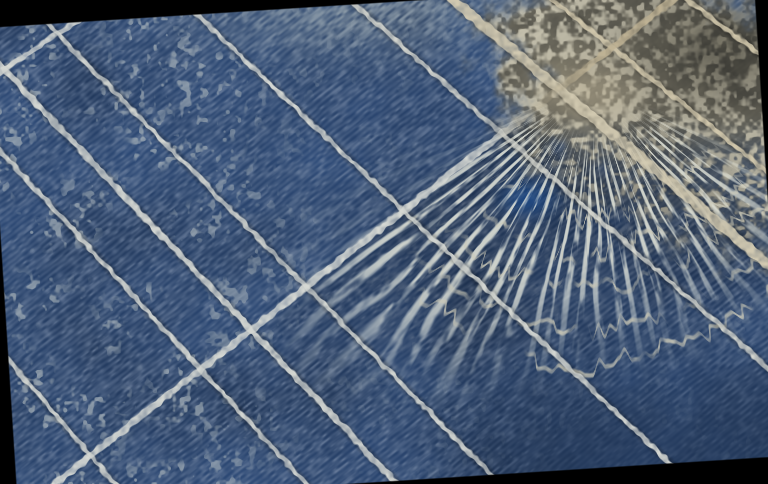
Write a Shadertoy shader that draws this texture.

```glsl
#define TILT 0.064
#define IMPACT vec2(1.225, 0.175)
#define CELL_BLUE vec3(0.155, 0.255, 0.41)
#define SHEEN_BLUE vec3(0.47, 0.54, 0.65)
#define METAL vec3(0.84, 0.85, 0.83)
#define SHARD_TAN vec3(0.84, 0.81, 0.71)
#define SOIL vec3(0.25, 0.235, 0.19)
#define FINGER_PITCH 0.0105
#define RAY_DENSITY 92.0

// Bus bar positions along the crossing bar
const float BUS[9] = float[9](0.187, 0.415, 0.519, 0.633, 0.834, 1.037, 1.155, 1.265, 1.405);

float hash(vec2 p) {
    vec3 q = fract(vec3(p.xyx) * 0.1031);
    q += dot(q, q.yzx + 33.33);
    return fract((q.x + q.y) * q.z);
}

float noise(vec2 p) {
    vec2 i = floor(p), f = fract(p);
    f = f * f * (3.0 - 2.0 * f);
    return mix(mix(hash(i), hash(i + vec2(1, 0)), f.x),
               mix(hash(i + vec2(0, 1)), hash(i + vec2(1, 1)), f.x), f.y);
}

float fbm(vec2 p) {
    float sum = 0.0, amp = 0.5;
    for (int i = 0; i < 4; i++) {
        sum += amp * noise(p);
        p = mat2(1.6, 1.2, -1.2, 1.6) * p + 7.3;
        amp *= 0.5;
    }
    return sum / 0.9375;
}

float stripe(float dist, float halfWidth, float soft) {
    return 1.0 - smoothstep(halfWidth - soft, halfWidth + soft, abs(dist));
}

// Soft elliptical spot
float spot(vec2 p, vec2 center, vec2 size) {
    vec2 d = (p - center) / size;
    return exp(-dot(d, d));
}

float crossingY(float x) { return 1.088 - 0.783 * x; }

// Fine cell fingers, uneven sheen and scattered flecks
vec3 cellSurface(vec2 p) {
    vec2 uv = vec2(dot(p, vec2(0.787, -0.616)), dot(p, vec2(0.616, 0.787)));
    float finger = 0.5 + 0.5 * cos(6.2832 * (uv.y + 0.004 * noise(p * 25.0)) / FINGER_PITCH);
    float grain = noise(uv * vec2(75.0, 190.0));
    float left = 1.0 - smoothstep(0.35, 0.75, p.x);
    float shade = smoothstep(0.6, 0.95, p.y) * smoothstep(0.75, 1.25, p.x);
    vec3 col = CELL_BLUE * (0.8 + 0.4 * fbm(p * 6.0)) * (1.0 - 0.2 * shade);
    float sheen = 0.2 * finger + 0.5 * grain * grain + 0.12 * (fbm(p * 45.0) - 0.4);
    col = mix(col, SHEEN_BLUE, clamp(sheen, 0.0, 1.0) * (1.0 - 0.65 * shade));
    float glare = spot(p, vec2(0.74, 0.02), vec2(0.3, 0.09));
    col = mix(col, vec3(0.62, 0.67, 0.69), 0.55 * glare * (0.3 + grain));
    col = mix(col, vec3(0.13, 0.36, 0.68), 0.75 * spot(p, vec2(1.09, 0.41), vec2(0.05, 0.035)));
    float fleck = noise(p * vec2(75.0, 52.0)) * 0.6 + noise(p * 125.0) * 0.4;
    float sparse = smoothstep(0.3, 0.7, noise(p * 13.0 + 4.0));
    fleck = smoothstep(0.57, 0.76, fleck) * sparse;
    return mix(col, vec3(0.68, 0.72, 0.74), fleck * (0.12 + 0.53 * left) * (1.0 - 0.6 * shade));
}

// Crushed glass around the impact, with dark ground in the far corner
vec3 addDebris(vec3 col, vec2 p) {
    vec2 d = p - vec2(1.37, 0.185);
    vec2 e = vec2(dot(d, vec2(0.76, 0.65)) / 0.45, dot(d, vec2(-0.65, 0.76)) / 0.285);
    float rough = fbm(p * 20.0);
    float cover = 1.0 - smoothstep(0.68, 1.12, length(e) + 0.65 * (rough - 0.5));
    float ground = spot(p, vec2(1.48, 0.10), vec2(0.19, 0.13));
    float chips = noise(p * 62.0) * 0.5 + noise(p * 125.0 + 3.0) * 0.5;
    float shard = smoothstep(0.38, 0.72, chips);
    vec3 crushed = mix(SOIL * (0.9 + 0.7 * rough), SHARD_TAN, 0.2 + 0.75 * shard);
    crushed = mix(crushed, SOIL * (0.5 + 0.8 * rough + 0.6 * shard), 0.8 * ground);
    crushed = mix(crushed, vec3(0.80, 0.74, 0.60), 0.5 * spot(p, vec2(1.22, 0.19), vec2(0.11, 0.07)));
    float thin = smoothstep(0.22, 0.40, p.y);
    return mix(col, crushed, cover * mix(0.9, 0.28 + 0.6 * shard, thin));
}

// Rays and ragged rings spreading from the impact
vec3 addFractures(vec3 col, vec2 p, float soft) {
    vec2 d = p - IMPACT;
    float r = length(d), a = atan(d.y, d.x);
    float reach = mix(0.64, 0.95, smoothstep(1.6, 2.4, a));
    float fan = smoothstep(0.3, 0.75, a) * (1.0 - smoothstep(2.5, 2.95, a));
    float below = smoothstep(-0.03, 0.02, p.y - crossingY(p.x));
    float fade = smoothstep(0.09, 0.19, r) * (1.0 - smoothstep(reach * 0.5, reach, r));
    float drift = 5.0 * noise(vec2(a * 11.0, r * 7.0));
    float ray = 0.5 + 0.5 * cos(a * RAY_DENSITY + drift);
    float dash = noise(vec2(a * 45.0, r * 17.0)) * 0.65 + noise(vec2(a * 80.0, r * 50.0)) * 0.35;
    ray = smoothstep(0.35, 0.95, ray) * smoothstep(0.22, 0.62, dash);
    float strength = fan * fade * mix(0.25, 1.0, below);
    col *= 1.0 - 0.2 * strength * (1.0 - ray);
    col = mix(col, vec3(0.85, 0.86, 0.82), 0.92 * ray * strength);
    for (int i = 0; i < 5; i++) {
        float k = float(i);
        float radius = 0.27 + 0.075 * k + 0.035 * (noise(vec2(a * 5.0, k * 8.0)) - 0.5);
        radius += 0.035 * (noise(vec2(a * 42.0, k * 5.0 + 2.0)) - 0.5);
        float broken = smoothstep(0.25, 0.6, noise(vec2(a * 13.0, k * 3.7)));
        float arc = smoothstep(0.35, 0.7, a) * (1.0 - smoothstep(2.1, 2.5, a));
        float chip = 0.35 + 0.65 * noise(p * 95.0);
        float ring = stripe(r - radius, 0.0045, soft + 0.001) * broken * arc * chip;
        col = mix(col, vec3(0.80, 0.79, 0.72), 0.9 * ring);
    }
    return col;
}

// Fanned bus bars and the two bars that cross them
vec3 addBars(vec3 col, vec2 p, float soft) {
    float jitter = 0.006 * (noise(p * 85.0) - 0.5);
    float wear = 0.62 + 0.38 * noise(p * 110.0);
    float buried = spot(p, vec2(1.12, 0.2), vec2(0.1, 0.09));
    for (int i = 0; i < 9; i++) {
        float x = BUS[i], slope = 1.23 - 0.337 * x;
        float dist = (p.y - crossingY(x) - slope * (p.x - x)) / sqrt(1.0 + slope * slope);
        float width = i == 6 ? 0.0105 : (i == 2 ? 0.0062 : 0.0047);
        vec3 tint = mix(METAL, vec3(0.83, 0.79, 0.68), smoothstep(1.0, 1.2, x));
        float faint = i == 6 ? 1.0 : 1.0 - 0.65 * buried;
        col *= 1.0 - 0.2 * stripe(dist, width + 0.004, soft + 0.003);
        col = mix(col, tint, wear * faint * stripe(dist + jitter, width, soft));
    }
    float crossing = (p.y - crossingY(p.x)) / 1.27;
    float corner = (p.y - 0.149 + 0.667 * p.x) / 1.202;
    vec3 tint = mix(METAL, vec3(0.75, 0.70, 0.58), smoothstep(1.0, 1.15, p.x));
    col = mix(col, tint, wear * (1.0 - 0.75 * buried) * stripe(crossing + jitter, 0.0068, soft));
    return mix(col, METAL, wear * stripe(corner + jitter, 0.0055, soft));
}

void mainImage(out vec4 fragColor, in vec2 fragCoord) {
    // Height units, measured downward from the top left
    vec2 p = vec2(fragCoord.x, iResolution.y - fragCoord.y) / iResolution.y;
    float soft = max(0.0018, 1.0 / iResolution.y);
    vec3 col = addDebris(cellSurface(p), p);
    col = addFractures(col, p, soft);
    col = addBars(col, p, soft);

    // Tilted frame on black
    vec2 c = p - vec2(0.797, 0.5);
    vec2 q = abs(vec2(c.x - TILT * c.y, c.y + TILT * c.x)) - vec2(0.795, 0.495);
    float inside = 1.0 - smoothstep(-soft, soft, max(q.x, q.y));
    fragColor = vec4(col * inside, 1.0);
}
```
